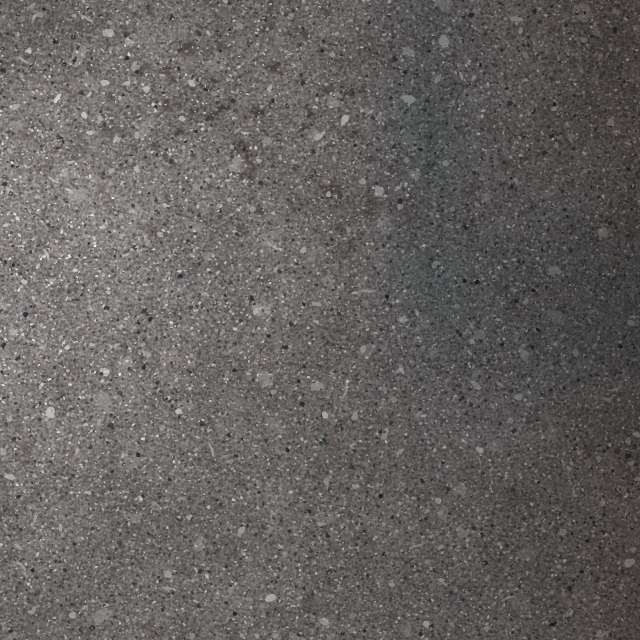
Give the GLSL for this texture, as a three.js fragment shader.

```glsl
varying vec2 vUv;

vec3 hash(vec2 p, float seed) {
  vec3 q = fract(p.xyx * vec3(0.1031, 0.1030, 0.0973) + seed * 0.137);
  q += dot(q, q.yxz + 33.33);
  return fract((q.xxy + q.yzz) * q.zyx);
}

float corner(vec2 cell, vec2 offset) {
  float angle = hash(cell, 5.0).x * 6.2832;
  return dot(vec2(cos(angle), sin(angle)), offset);
}

// Gradient noise, about -0.7 to 0.7
float noise(vec2 p) {
  vec2 i = floor(p), f = fract(p), e = vec2(1.0, 0.0);
  vec2 u = f * f * f * (f * (f * 6.0 - 15.0) + 10.0);
  return mix(mix(corner(i, f), corner(i + e.xy, f - e.xy), u.x),
             mix(corner(i + e.yx, f - e.yx), corner(i + e.xx, f - e.xx), u.x), u.y);
}

float fbm(vec2 p) {
  float sum = 0.0, gain = 0.6;
  for (int i = 0; i < 3; i++) {
    sum += gain * noise(p);
    p = mat2(1.7, 1.25, -1.25, 1.7) * p + 17.3;
    gain *= 0.5;
  }
  return sum;
}

// Irregular grains, one per jittered cell, toned between two colours
vec3 scatter(vec3 under, float cells, float radius, float density, float stretch,
             float seed, vec3 toneA, vec3 toneB, float opacity) {
  vec2 p = vUv * cells + seed * 3.7;
  float wobble = 0.65 * noise(p * 0.9 / radius) + 0.25 * noise(p * 2.3 / radius);
  float soft = 0.0012 * cells;
  for (int y = -1; y <= 1; y++) {
    for (int x = -1; x <= 1; x++) {
      vec2 cell = floor(p) + vec2(float(x), float(y));
      vec3 place = hash(cell, seed);
      vec3 kind = hash(cell + 71.0, seed + 2.0);
      float angle = (place.z - 0.5) * 2.6;
      float c = cos(angle), s = sin(angle);
      vec2 d = mat2(c, -s, s, c) * (p - cell - place.xy);
      d.y *= mix(1.0, stretch, kind.y);
      float size = radius * mix(0.45, 1.0, pow(kind.z, 1.5));
      float edge = length(d) - size * (1.0 + wobble);
      float cover = (1.0 - smoothstep(-soft, soft, edge)) * step(kind.x, density);
      float shade = fract(kind.z * 13.7 + place.x);
      under = mix(under, mix(toneA, toneB, shade), cover * opacity * mix(0.5, 1.0, fract(shade * 7.3)));
    }
  }
  return under;
}

// Sparse thin curved pale slivers
float slivers(vec2 p) {
  float cover = 0.0;
  for (int y = -1; y <= 1; y++) {
    for (int x = -1; x <= 1; x++) {
      vec2 cell = floor(p) + vec2(float(x), float(y));
      vec3 place = hash(cell, 41.0), kind = hash(cell, 47.0);
      float c = cos(place.z * 6.2832), s = sin(place.z * 6.2832);
      vec2 d = mat2(c, -s, s, c) * (p - cell - place.xy);
      d.y += (kind.y - 0.5) * 4.0 * d.x * d.x;
      float fade = 1.0 - smoothstep(0.08, mix(0.12, 0.24, kind.z), abs(d.x));
      float line = 1.0 - smoothstep(0.008, 0.032, abs(d.y));
      cover = max(cover, line * fade * step(kind.x, 0.12));
    }
  }
  return cover;
}

void main() {
  // Cement matrix: cloudy and gritty
  float cloud = fbm(vUv * 8.0);
  float grit = 0.30 * noise(vUv * vec2(140.0, 175.0)) + 0.36 * noise(mat2(0.96, 0.28, -0.28, 0.96) * vUv * 270.0);
  vec3 stone = vec3(1.0, 0.965, 0.965) * (0.98 + 0.20 * cloud + 0.16 * fbm(vUv * 36.0) + grit);

  // Rusty and sooty stains
  vec2 rustOffset = (vUv - vec2(0.40, 0.80)) * vec2(5.0, 5.5);
  float rust = exp(-dot(rustOffset, rustOffset)) + 0.3;
  float stain = smoothstep(0.10, 0.34, fbm(vUv * 32.0 + 4.0)) * rust;
  stone = mix(stone, vec3(0.54, 0.45, 0.40), stain * 0.65);

  // Aggregate, from broad faded chips to fine specks
  stone = scatter(stone, 16.0, 0.27, 0.32, 1.9, 1.0, vec3(1.18, 1.16, 1.15), vec3(1.48, 1.46, 1.45), 0.55);
  stone = scatter(stone, 85.0, 0.42, 0.32, 1.8, 3.0, vec3(0.70, 0.62, 0.60), vec3(1.24, 1.16, 1.11), 0.65);
  stone = scatter(stone, 115.0, 0.36, 0.36, 1.7, 7.0, vec3(0.36, 0.34, 0.35), vec3(0.68, 0.63, 0.62), 0.9);
  stone = scatter(stone, 62.0, 0.30, 0.11, 1.8, 11.0, vec3(0.95, 0.74, 0.60), vec3(1.45, 1.30, 1.14), 0.75);
  stone = scatter(stone, 48.0, 0.29, 0.22, 2.2, 13.0, vec3(1.28, 1.26, 1.24), vec3(1.72, 1.70, 1.67), 0.8);
  stone = scatter(stone, 21.0, 0.20, 0.20, 2.3, 17.0, vec3(1.50, 1.48, 1.46), vec3(1.82, 1.81, 1.78), 0.85);
  stone = scatter(stone, 50.0, 0.23, 0.15, 1.5, 19.0, vec3(0.24, 0.24, 0.28), vec3(0.46, 0.43, 0.44), 0.95);
  stone = scatter(stone, 150.0, 0.42, 0.34, 2.0, 23.0, vec3(1.28, 1.26, 1.24), vec3(1.95, 1.93, 1.90), 0.9);
  stone = mix(stone, vec3(1.6, 1.58, 1.56), 0.65 * slivers(vUv * 11.0));

  // Light from the left, fading to a cool band and a warm right edge
  vec2 glow = (vUv - vec2(0.0, 0.62)) * vec2(2.3, 2.7);
  float light = 0.425 - 0.145 * vUv.x * vUv.x + 0.115 * exp(-dot(glow, glow));
  light -= 0.05 * smoothstep(0.22, 0.0, length(vUv - vec2(0.0, 1.0)));
  vec2 upper = (vUv - vec2(0.67, 0.78)) * vec2(16.0, 3.5);
  vec2 lower = (vUv - vec2(0.90, 0.53)) * vec2(4.5, 7.0);
  float cool = clamp((exp(-dot(upper, upper)) + exp(-dot(lower, lower))) * (0.75 + 1.5 * cloud), 0.0, 1.0);
  vec3 tint = mix(vec3(1.0), vec3(0.80, 0.86, 0.865), cool);
  tint *= mix(vec3(1.0), vec3(1.0, 0.96, 0.95), smoothstep(0.75, 1.0, vUv.x) * (1.0 - cool));

  gl_FragColor = vec4(clamp(stone * light * tint, 0.0, 1.0), 1.0);
}
```
